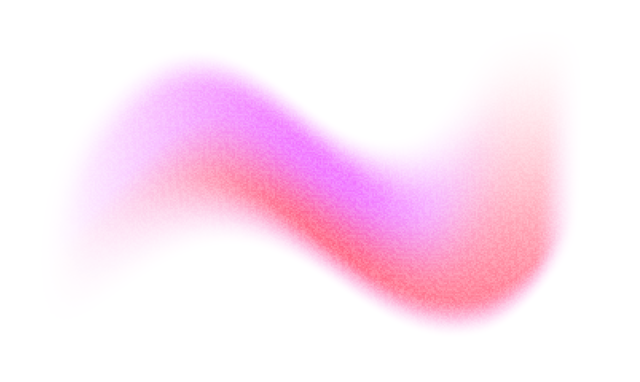
Write a WebGL 1 fragment shader that draws this background.

```glsl
precision highp float;

uniform vec2 u_resolution;

const float PI = 3.14159265;
const float ASPECT = 1.673;
const vec3 PAPER = vec3(1.0);
const vec3 VIOLET = vec3(0.95, 0.51, 1.0);
const vec3 CORAL = vec3(1.0, 0.46, 0.56);

float square(float v) {
  return v * v;
}

float hash(vec2 cell) {
  return fract(sin(dot(cell, vec2(127.1, 311.7))) * 43758.55);
}

float valueNoise(vec2 p) {
  vec2 cell = floor(p);
  vec2 f = fract(p);
  f = f * f * (3.0 - 2.0 * f);
  float low = mix(hash(cell), hash(cell + vec2(1.0, 0.0)), f.x);
  float high = mix(hash(cell + vec2(0.0, 1.0)), hash(cell + 1.0), f.x);
  return mix(low, high, f.y);
}

// Cosine curve running from a crest point to a trough point
float wave(float x, vec2 crest, vec2 trough) {
  float phase = PI * (x - crest.x) / (trough.x - crest.x);
  return mix(trough.y, crest.y, 0.5 + 0.5 * cos(phase));
}

float softEdge(float inside, float width) {
  return smoothstep(-width, width, inside);
}

float upperEdge(float x) {
  float leftDrop = 2.68 * pow(max(0.512 - x, 0.0), 3.0);
  float rightRise = 3.17 * square(max(x - 1.057, 0.0));
  return wave(x, vec2(0.512, 0.815), vec2(1.057, 0.549)) - leftDrop + rightRise;
}

float lowerEdge(float x) {
  float rightRise = 1.5 * square(max(x - 1.25, 0.0));
  return wave(x, vec2(0.545, 0.455), vec2(1.187, 0.168)) + rightRise;
}

// Density along the ribbon: pale at the left tail and the upper right
float inkStrength(vec2 p) {
  float leftFade = smoothstep(0.0, 0.85, p.x);
  float heightFade = 1.0 - smoothstep(0.0, 0.95, p.y);
  return leftFade * mix(1.0, heightFade, smoothstep(0.9, 1.2, p.x));
}

// Share of violet: across the ribbon, then shifted along its length
float violetShare(float across, float x) {
  float share = smoothstep(0.1, 0.75, across);
  share += 0.6 * (1.0 - smoothstep(0.2, 0.6, x));
  return min(share, 1.0) * (1.0 - 0.9 * smoothstep(1.1, 1.38, x));
}

void main() {
  vec2 p = gl_FragCoord.xy / u_resolution * vec2(ASPECT, 1.0);
  float top = upperEdge(p.x);
  float bottom = lowerEdge(p.x);

  // Blurred outline
  float topBlur = 0.06 + 0.55 * square(max(p.x - 0.8, 0.0))
                + 0.5 * square(max(0.512 - p.x, 0.0));
  float bottomBlur = mix(0.16, 0.055, smoothstep(0.2, 0.9, p.x));
  float topMask = softEdge(top - p.y, topBlur);
  float leftMask = smoothstep(0.07, 0.25, p.x);
  float rightMask = softEdge(1.455 + 0.05 * (p.y - 0.4) - p.x, 0.06);
  float outerMask = softEdge(p.y - bottom, bottomBlur) * rightMask;
  float mask = topMask * leftMask * outerMask;

  // Ribbon colour with a violet rim
  float across = (p.y - bottom) / max(top - bottom, 0.05);
  float share = mix(violetShare(across, p.x), 0.75, 1.0 - outerMask);
  vec3 ink = mix(CORAL, VIOLET, share);

  // Fine grain follows the ink density
  float grain = 1.0 + 0.3 * (valueNoise(p * 240.0) - 0.5);
  float amount = mask * inkStrength(p) * grain;
  gl_FragColor = vec4(mix(PAPER, ink, amount), 1.0);
}
```
